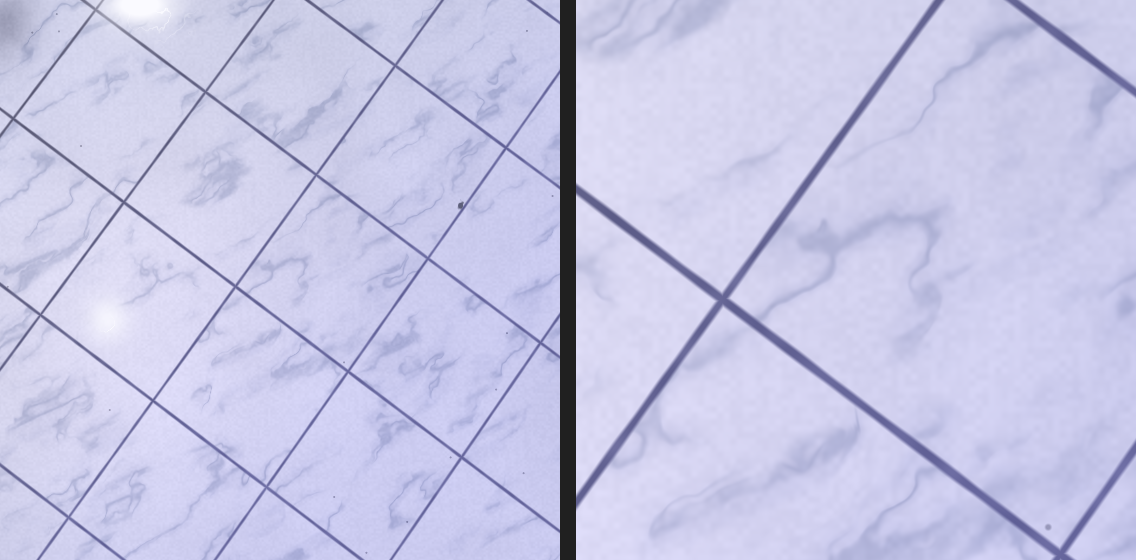
Left, the full canvas; right, a detail of the centre.
A WebGL 1 fragment shader for this texture:

```glsl
precision highp float;
// Pale lilac marble floor tiles with thin dark grout, seen at a slant.
// An inverse perspective map gives tile coordinates; stretched, warped noise
// draws the veins of each tile, then uneven light and two reflections follow.
uniform vec2 u_resolution;

float hash(vec2 p) {
  return fract(sin(dot(p, vec2(127.1, 311.7))) * 43758.5453);
}

float noise(vec2 p) {
  vec2 i = floor(p), f = fract(p);
  f = f * f * (3.0 - 2.0 * f);
  return mix(mix(hash(i), hash(i + vec2(1.0, 0.0)), f.x),
             mix(hash(i + vec2(0.0, 1.0)), hash(i + 1.0), f.x), f.y);
}

float fbm(vec2 p) {
  float sum = 0.0, amp = 0.533;
  for (int i = 0; i < 4; i++) {
    sum += amp * noise(p);
    p = mat2(1.6, 1.2, -1.2, 1.6) * p + 5.3;
    amp *= 0.5;
  }
  return sum;
}

// Solves p * (1 + g*u + h*v) = origin + a*u + b*v for the tile position (u, v).
vec2 tilePosition(vec2 p) {
  vec2 d = p - vec2(0.4206, 0.4883);
  vec2 a = vec2(0.1984, -0.1532) + 0.0042 * p;
  vec2 b = vec2(0.1504, 0.2070) - 0.011 * p;
  return vec2(d.x * b.y - d.y * b.x, a.x * d.y - a.y * d.x) / (a.x * b.y - a.y * b.x);
}

// x: thin ragged veins, y: the soft grey clouds around them.
vec2 marble(vec2 q) {
  float warp = fbm(q * 4.0 + 3.0) - 0.5;
  float n = abs(fbm(vec2(q.x * 1.3, q.y * 4.6) + 1.1 * warp) - 0.5);
  float patches = smoothstep(0.36, 0.64, fbm(q * vec2(2.2, 4.5) + 9.0));
  return vec2(1.0 - smoothstep(0.0, 0.055, n), 1.0 - smoothstep(0.0, 0.17, n)) * patches;
}

float spot(vec2 p, vec2 center, vec2 radius) {
  vec2 d = (p - center) / radius;
  return exp(-dot(d, d));
}

void main() {
  vec2 p = gl_FragCoord.xy / u_resolution.y;
  float pixel = 1.0 / u_resolution.y;
  vec2 uv = tilePosition(p);
  vec2 id = floor(uv);

  // Uneven light: pinkish and bright at the left, bluer toward the lower right.
  float glow = spot(p, vec2(0.3, 0.38), vec2(0.5, 0.48));
  float blue = smoothstep(0.5, 1.5, p.x + 0.9 * (1.0 - p.y));
  vec3 color = mix(vec3(0.79, 0.80, 0.90), vec3(0.88, 0.87, 0.96), glow);
  color = mix(color, vec3(0.79, 0.79, 0.95), 0.75 * blue);
  color += 0.05 * (fbm(p * 7.0) - 0.5) + 0.012 * (hash(id + 4.0) - 0.5);

  // Veins run the same way in every tile, from a different part of the stone.
  vec2 q = vec2(dot(uv, vec2(0.25, 0.97)), dot(uv, vec2(0.97, -0.25)));
  vec2 vein = marble(q + 17.0 * vec2(hash(id), hash(id + 31.0)));
  color -= vein.x * vec3(0.085, 0.075, 0.065) + vein.y * vec3(0.055, 0.05, 0.035);

  // Dull upper left corner and fine grain.
  color -= 0.17 * spot(p, vec2(0.0, 0.96), vec2(0.06, 0.07)) * (0.5 + fbm(p * 30.0));
  color += 0.03 * (noise(p * 260.0) - 0.5);

  // Sparse dark specks.
  vec2 cell = floor(p * 24.0);
  vec2 speck = fract(p * 24.0) - 0.25 - 0.5 * vec2(hash(cell + 2.0), hash(cell + 6.0));
  float speckMask = 1.0 - smoothstep(0.02, 0.065, length(speck));
  color -= 0.22 * speckMask * step(0.965, hash(cell + 12.0));

  // Grout, a little uneven and blurred; one direction is slightly thinner.
  vec2 lineDist = 0.252 * abs(fract(uv + 0.5) - 0.5);
  vec2 halfWidth = vec2(0.0022, 0.0026) + 0.0007 * (noise(p * 45.0) - 0.5);
  float soft = 0.0011 + 0.5 * pixel;
  vec2 lines = 1.0 - smoothstep(halfWidth - soft, halfWidth + soft, lineDist);
  float grout = max(lines.x, lines.y);
  vec3 groutColor = mix(vec3(0.33, 0.33, 0.44), vec3(0.38, 0.38, 0.60), smoothstep(0.2, 1.3, p.x + 1.0 - p.y));
  groutColor += 0.08 * (noise(p * 70.0) - 0.5);
  color = mix(color, groutColor, 0.94 * grout);

  // Chipped spot on one joint.
  vec2 chip = (p - vec2(0.823, 0.632)) * vec2(1.3, 0.8);
  float chipEdge = length(chip) + 0.005 * (noise(p * 180.0) - 0.5);
  color = mix(color, vec3(0.29, 0.30, 0.40), 0.85 * (1.0 - smoothstep(0.004, 0.008, chipEdge)));

  // Lamp reflections with bright cracked rims in the polish.
  float lamp = spot(p, vec2(0.25, 0.992), vec2(0.058, 0.032));
  float smallLamp = spot(p, vec2(0.193, 0.43), vec2(0.036, 0.038));
  float halo = spot(p, vec2(0.25, 0.98), vec2(0.11, 0.07));
  float crack = 1.0 - smoothstep(0.0, 0.035, abs(fbm(p * 28.0) - 0.5));
  float rim = spot(p, vec2(0.29, 0.965), vec2(0.05, 0.035)) + spot(p, vec2(0.2, 0.407), vec2(0.018, 0.02));
  float shine = 1.1 * lamp + 0.8 * smallLamp + 0.22 * halo + 0.4 * crack * rim;
  color = mix(color, vec3(0.98, 0.98, 1.0), clamp(shine, 0.0, 1.0));

  gl_FragColor = vec4(clamp(color, 0.0, 1.0), 1.0);
}
```
